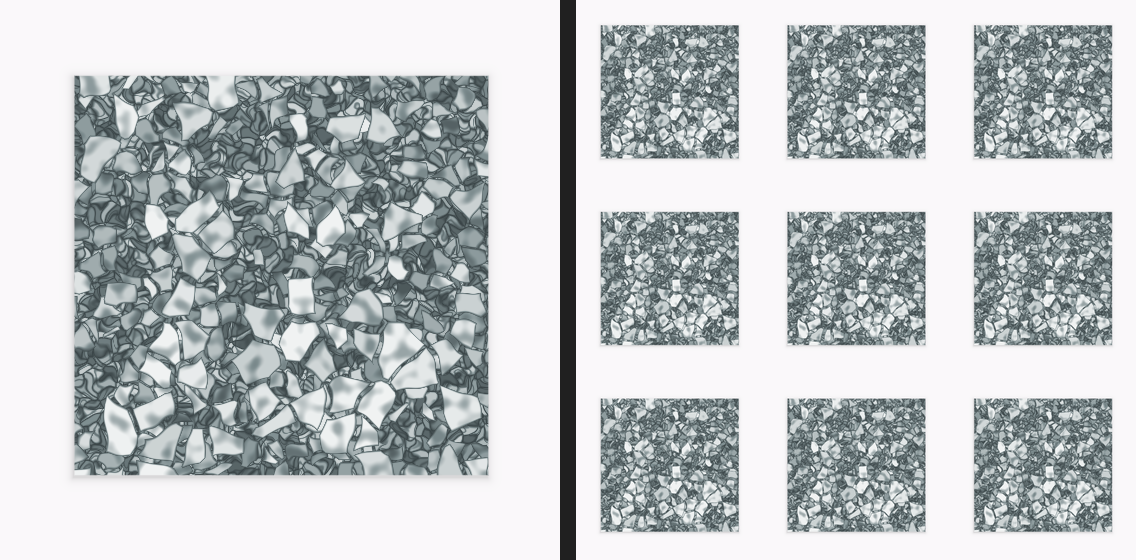
Left: one tile. Right: repeated 3 by 3.
Write a WebGL 2 fragment shader that draws this texture.

```glsl
#version 300 es
precision highp float;

uniform vec2 u_resolution;
out vec4 fragColor;

const vec3 PAPER = vec3(0.98, 0.974, 0.98);
const vec3 DARK = vec3(0.215, 0.255, 0.265);
const vec3 MIDDLE = vec3(0.50, 0.56, 0.57);
const vec3 LIGHT = vec3(0.94, 0.95, 0.95);

const vec2 SLAB_CENTER = vec2(0.5025, 0.508);
const vec2 SLAB_HALF = vec2(0.3695, 0.3565);
const float SHADOW_DEPTH = 0.13;
const float SHADOW_REACH = 0.006;

// Grains per canvas width and share of cells that hold a chip
const float LARGE_COUNT = 16.0;
const float MEDIUM_COUNT = 29.0;
const float SMALL_COUNT = 54.0;
const float LARGE_SHARE = 0.36;
const float MEDIUM_SHARE = 0.52;

const float SOFTNESS = 0.0016;
const float RIM = 0.0046;
const float STREAK_COUNT = 46.0;

// Integer hash of a wrapped lattice cell
vec2 hash2(vec2 cell, float period, uint seed) {
    uvec2 v = uvec2(floor(mod(cell + 0.5, period))) + seed * uvec2(97u, 57u);
    v = v * 1664525u + 1013904223u;
    v.x += v.y * 1664525u;
    v.y += v.x * 1664525u;
    v ^= v >> 16u;
    v.x += v.y * 1664525u;
    v.y += v.x * 1664525u;
    v ^= v >> 16u;
    return vec2(v & 65535u) / 65536.0;
}

float cornerSlope(vec2 cell, vec2 offset, float period, uint seed) {
    float angle = 6.28319 * hash2(cell, period, seed).x;
    return dot(vec2(cos(angle), sin(angle)), offset);
}

float gradientNoise(vec2 uv, float period, uint seed) {
    vec2 p = uv * period;
    vec2 i = floor(p);
    vec2 f = p - i;
    vec2 s = f * f * f * (f * (f * 6.0 - 15.0) + 10.0);
    vec2 e = vec2(1.0, 0.0);
    float low = mix(cornerSlope(i, f, period, seed),
                    cornerSlope(i + e.xy, f - e.xy, period, seed), s.x);
    float high = mix(cornerSlope(i + e.yx, f - e.yx, period, seed),
                     cornerSlope(i + e.xx, f - e.xx, period, seed), s.x);
    return mix(low, high, s.y);
}

vec2 warp(vec2 uv, float period, float amount, uint seed) {
    return uv + amount * vec2(gradientNoise(uv, period, seed),
                              gradientNoise(uv, period, seed + 1u));
}

// Voronoi chips: x is the distance to the border, yz are random per chip
vec3 chips(vec2 uv, float count, uint seed) {
    vec2 p = uv * count;
    vec2 base = floor(p);
    vec2 nearest = vec2(0.0);
    vec2 owner = base;
    float best = 9.0;
    for (int k = 0; k < 9; k++) {
        vec2 cell = base + vec2(k % 3 - 1, k / 3 - 1);
        vec2 toSite = cell + hash2(cell, count, seed) - p;
        float d = dot(toSite, toSite);
        if (d < best) {
            best = d;
            nearest = toSite;
            owner = cell;
        }
    }
    float edge = 9.0;
    for (int k = 0; k < 25; k++) {
        vec2 cell = owner + vec2(k % 5 - 2, k / 5 - 2);
        vec2 toSite = cell + hash2(cell, count, seed) - p;
        vec2 gap = toSite - nearest;
        if (dot(gap, gap) > 0.0001)
            edge = min(edge, dot(0.5 * (nearest + toSite), normalize(gap)));
    }
    return vec3(edge / count, hash2(owner, count, seed + 1u));
}

// Lays the chosen chips of one size over the tone below
float layChips(float below, vec3 chip, float share, float tone, float inset) {
    float depth = chip.x - inset * fract(chip.z * 7.0);
    float cover = smoothstep(0.0, SOFTNESS, depth) * step(chip.y, share);
    float body = tone * smoothstep(-0.0005, RIM, depth);
    return mix(below, body, cover);
}

float slabTone(vec2 uv) {
    // Folded matrix of small dark grains and streaks
    vec2 folded = warp(uv, 32.0, 0.024, 11u);
    vec3 small = chips(folded, SMALL_COUNT, 21u);
    float vein = abs(gradientNoise(folded, STREAK_COUNT, 31u));
    float tone = mix(0.22, 0.86, small.z) * smoothstep(-0.001, 0.0042, small.x);
    tone *= mix(0.45, 1.0, smoothstep(0.0, 0.13, vein));

    // Cloudy chips, medium below large
    float cloud = smoothstep(-0.1, 0.5, gradientNoise(uv, 34.0, 41u));
    vec3 medium = chips(warp(uv, 26.0, 0.017, 51u), MEDIUM_COUNT, 61u);
    tone = layChips(tone, medium, MEDIUM_SHARE, mix(0.55, 0.98, medium.z) - 0.4 * cloud, 0.003);
    vec3 large = chips(warp(uv, 21.0, 0.013, 71u), LARGE_COUNT, 81u);
    return layChips(tone, large, LARGE_SHARE, mix(0.82, 1.04, large.z) - 0.38 * cloud, 0.007);
}

float boxDistance(vec2 p, vec2 halfSize) {
    vec2 q = abs(p) - halfSize;
    return length(max(q, 0.0)) + min(max(q.x, q.y), 0.0);
}

void main() {
    vec2 uv = gl_FragCoord.xy / u_resolution;
    vec2 p = uv - SLAB_CENTER;

    // Paper with the soft shadow of the slab
    float shadow = max(boxDistance(p + vec2(0.002, 0.004), SLAB_HALF), 0.0);
    vec3 color = PAPER * (1.0 - SHADOW_DEPTH * exp(-shadow / SHADOW_REACH));

    // Slab
    float tone = clamp(slabTone(uv), 0.0, 1.0);
    vec3 stone = mix(DARK, MIDDLE, min(tone * 2.0, 1.0));
    stone = mix(stone, LIGHT, max(tone * 2.0 - 1.0, 0.0));
    float inside = 1.0 - smoothstep(-SOFTNESS, SOFTNESS, boxDistance(p, SLAB_HALF));
    fragColor = vec4(mix(color, stone, inside), 1.0);
}
```
